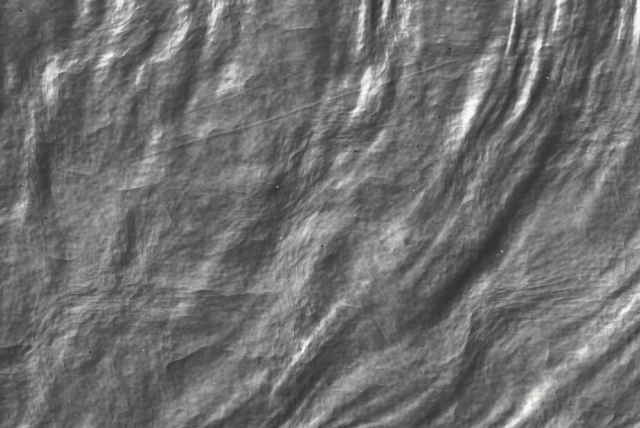
Reproduce this texture procedurally as a Shadertoy shader.

```glsl
const vec3 SHADOW_TINT = vec3(1.0, 1.0, 0.97);
const vec3 SHEET_TINT = vec3(0.995, 0.995, 1.015);
const vec3 SHINE_TINT = vec3(1.01, 1.0, 0.985);
const vec3 DARK_GRIT = vec3(0.13, 0.13, 0.12);
const vec3 PALE_GRIT = vec3(0.75, 0.72, 0.60);
const vec2 LIGHT = vec2(-0.76, 0.65);

float hash(vec2 p) {
    return fract(sin(dot(p, vec2(127.1, 311.7))) * 43758.5453);
}

float noise(vec2 p) {
    vec2 i = floor(p), f = fract(p);
    f = f * f * f * (f * (f * 6.0 - 15.0) + 10.0);
    return mix(mix(hash(i), hash(i + vec2(1, 0)), f.x),
               mix(hash(i + vec2(0, 1)), hash(i + vec2(1, 1)), f.x), f.y);
}

float fbm(vec2 p, float gain) {
    float sum = 0.0, amp = 1.0 - gain;
    for (int i = 0; i < 5; i++) {
        sum += amp * noise(p);
        p = mat2(1.6, 1.2, -1.2, 1.6) * p + 7.3;
        amp *= gain;
    }
    return sum;
}

// Fold coordinates: x stays constant along a fold, y is the height on the sheet
vec2 foldSpace(vec2 p) {
    float bend = 1.23 * p.y - 0.545 * p.y * p.y;
    float fan = (p.x - 0.25 * bend) / (1.0 + 1.5 * bend);
    return vec2(max(fan, p.x - bend), p.y);
}

// Relief of the sheet: broad folds, tight gathers near the top, crumples
float relief(vec2 p) {
    vec2 warp = vec2(noise(p * 5.0), noise(p * 5.0 + 31.0)) - 0.5;
    vec2 f = foldSpace(p + 0.05 * warp);
    float gather = smoothstep(0.4, 1.0, p.y) * (1.0 - 0.65 * smoothstep(0.4, 0.7, f.x));
    float broad = noise(f * vec2(9.0, 2.2));
    float tight = noise(f * vec2(30.0, 5.0) + 11.0);
    float fine = noise(f * vec2(60.0, 12.0) + 5.0);
    float crumple = fbm(p * 8.0 + 0.8 * warp, 0.43);
    float crease = abs(fbm(p * vec2(6.0, 8.0) + 19.0, 0.45) - 0.5);
    float micro = abs(noise(p * 48.0 + 9.0 * warp) - 0.5) + 0.5 * noise(p * 95.0);
    return 0.019 * broad + (0.003 + 0.013 * gather) * tight
         + 0.006 * gather * fine + 0.014 * crumple - 0.013 * crease - 0.0008 * micro;
}

// Lit crest of one fold with a shaded flank, between two heights
float crest(vec2 f, float center, float width, float low, float high) {
    float d = (f.x - center) / width;
    float span = smoothstep(low - 0.09, low + 0.09, f.y)
               * (1.0 - smoothstep(high - 0.09, high + 0.09, f.y));
    return span * (exp(-d * d) - 0.3 * exp(-(d - 2.0) * (d - 2.0)));
}

float allCrests(vec2 f) {
    float s = crest(f, 0.50, 0.040, 0.05, 0.50);
    s += 0.75 * crest(f, 0.50, 0.010, 0.55, 0.90);
    s += 0.65 * crest(f, 0.74, 0.012, 0.58, 0.90);
    s += 0.35 * crest(f, 0.75, 0.022, 0.30, 0.60);
    s += 1.00 * crest(f, 1.16, 0.036, 0.00, 0.36);
    s += 0.60 * crest(f, 0.87, 0.026, 0.52, 0.76);
    s += 0.50 * crest(f, 0.317, 0.009, 0.55, 0.95);
    s += 0.35 * crest(f, 0.245, 0.022, 0.16, 0.45);
    s += 0.30 * crest(f, 0.24, 0.009, 0.70, 0.98);
    s += 0.35 * crest(f, 0.41, 0.009, 0.74, 1.00);
    s += 0.35 * crest(f, 0.045, 0.010, 0.55, 0.98);
    return s;
}

// Thin scored line: dark groove beside a light lip
float score(vec2 p, vec2 a, vec2 b, float width) {
    vec2 dir = b - a;
    float t = dot(p - a, dir) / dot(dir, dir);
    float d = dot(p - a, vec2(-dir.y, dir.x)) / length(dir) / width;
    d += 3.0 * (noise(vec2(t * 5.0, 2.0)) - 0.5);
    float ends = smoothstep(0.0, 0.1, t) * (1.0 - smoothstep(0.9, 1.0, t));
    return ends * (exp(-(d - 1.5) * (d - 1.5)) - exp(-d * d));
}

// Sparse grit: x is coverage, y selects pale or dark
vec2 grit(vec2 p, float cells, float radius) {
    vec2 id = floor(p * cells);
    vec2 spot = 0.2 + 0.6 * vec2(hash(id + 3.0), hash(id + 8.0));
    float d = length(fract(p * cells) - spot) / cells;
    float here = step(0.92, hash(id));
    return vec2(here * (1.0 - smoothstep(0.3 * radius, radius, d)), hash(id + 17.0));
}

// Bends values below zero softly toward a floor
float softFloor(float x, float depth) {
    return x < 0.0 ? depth * (exp(x / depth) - 1.0) : x;
}

void mainImage(out vec4 fragColor, in vec2 fragCoord) {
    vec2 p = fragCoord / iResolution.y;

    // Slope toward the light
    float e = 0.0025;
    float h = relief(p);
    vec2 slope = vec2(relief(p + vec2(e, 0)) - h, relief(p + vec2(0, e)) - h) / e;
    float facing = -dot(slope, LIGHT);
    float shade = 1.05 * facing + 0.16 * (fbm(p * 3.0 + 4.0, 0.45) - 0.5);

    // Glossy crests broken up by fine crackle
    vec2 f = foldSpace(p);
    f.x += 0.035 * (fbm(p * 7.0, 0.45) - 0.5);
    float crackle = 1.0 - 2.0 * abs(fbm(p * 26.0, 0.5) - 0.5);
    shade += allCrests(f) * (0.08 + 0.21 * crackle * crackle + 0.5 * max(facing, 0.0));
    shade += 0.14 * smoothstep(0.10, 0.24, facing) * smoothstep(0.4, 1.0, p.y);

    // Scored lines and surface grain
    shade += 0.08 * score(p, vec2(0.28, 0.61), vec2(1.10, 0.87), 0.003);
    shade += 0.05 * score(p, vec2(0.40, 0.72), vec2(0.72, 0.84), 0.002);
    shade += 0.06 * (noise(p * 190.0) - 0.5);

    // Neutral grey sheet with slightly warm shine
    float tone = min(0.42 + softFloor(shade, 0.25), 0.96);
    vec3 tint = mix(SHADOW_TINT, SHEET_TINT, smoothstep(0.22, 0.45, tone));
    vec3 color = tone * mix(tint, SHINE_TINT, smoothstep(0.6, 0.85, tone));

    vec2 speck = grit(p, 13.0, 0.0038);
    color = mix(color, mix(DARK_GRIT, PALE_GRIT, step(0.4, speck.y)), 0.75 * speck.x);
    fragColor = vec4(color, 1.0);
}
```
